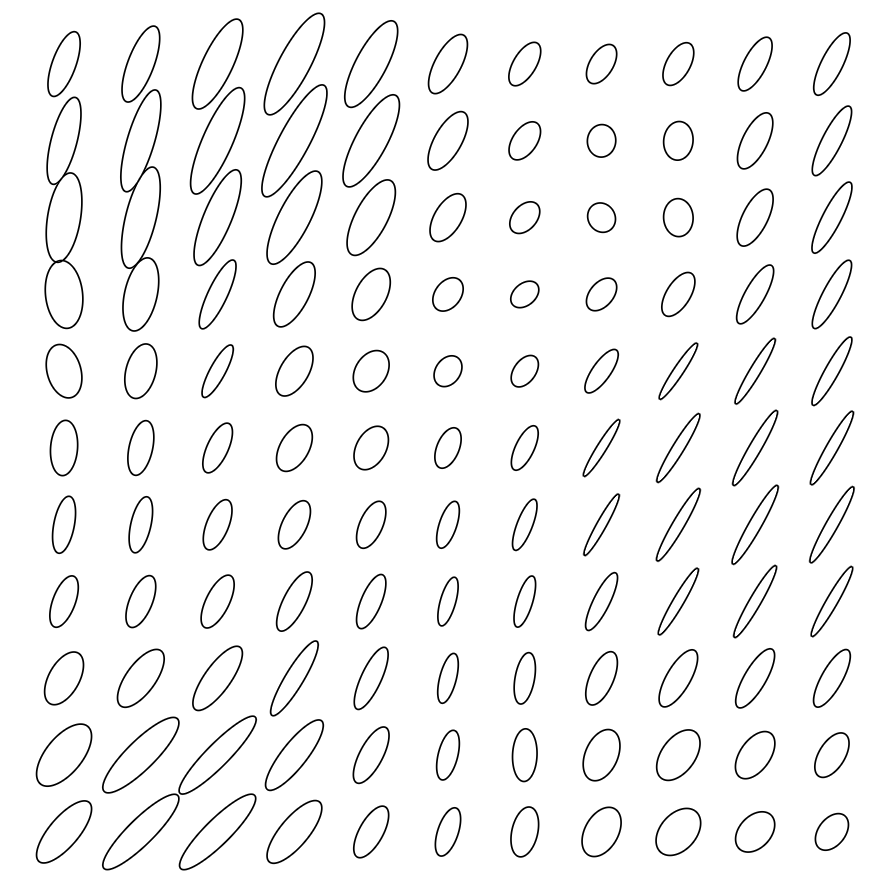
A WebGL 1 fragment shader for this pattern:

```glsl
precision highp float;
// An 11 by 11 lattice of thin outlined ellipses on white paper.
// Each ellipse shows a smooth tensor field (half width, half height, slant)
// built from soft bumps, so neighbours swell, narrow and lean together.

uniform vec2 u_resolution;

const float GRID_COUNT = 11.0;
const float PITCH = 0.0857;            // spacing of centres, in canvas widths
const float EXTENT_UNIT = 0.0013021;   // canvas widths per unit of half extent
const float LINE_WIDTH = 0.0019;
const float MIN_EXTENT = 6.0;
const float MAX_SLANT = 0.95;
const vec3 BASE_SHAPE = vec3(13.0, 20.0, 0.6);
const vec3 PAPER = vec3(1.0);
const vec3 INK = vec3(0.0);

// Soft influence of one bump, with its own horizontal and vertical reach.
float bump(vec2 cell, vec2 centre, vec2 reach) {
  vec2 d = (cell - centre) / reach;
  return exp(-dot(d, d));
}

// Half width, half height and slant (correlation of x and y) at a cell.
vec3 shapeField(vec2 c) {
  vec3 s = BASE_SHAPE;
  // Upper left: tall, leaning swell beside an upright patch
  s += bump(c, vec2(3.1, 9.2), vec2(1.7, 2.0)) * vec3(15.0, 27.0, 0.25);
  s += bump(c, vec2(0.6, 8.4), vec2(1.5, 1.6)) * vec3(1.0, 22.0, 0.1);
  s += bump(c, vec2(0.0, 6.4), vec2(1.1, 1.6)) * vec3(3.0, 0.0, -0.9);
  s += bump(c, vec2(2.0, 6.2), vec2(0.9, 1.2)) * vec3(-1.0, 0.0, 0.3);
  // Left and middle: narrow edge, round heart
  s += bump(c, vec2(0.4, 4.3), vec2(1.4, 1.3)) * vec3(-4.0, 5.0, -0.1);
  s += bump(c, vec2(3.6, 5.4), vec2(1.3, 1.3)) * vec3(3.5, 0.0, -0.2);
  s += bump(c, vec2(5.4, 6.4), vec2(1.7, 1.5)) * vec3(-1.0, -8.0, -0.35);
  // Upper right: small and round, then taller at the border
  s += bump(c, vec2(7.0, 8.3), vec2(2.0, 2.0)) * vec3(0.0, -7.0, 0.0);
  s += bump(c, vec2(7.5, 8.4), vec2(1.1, 1.1)) * vec3(-1.5, 0.0, -0.95);
  s += bump(c, vec2(10.0, 8.4), vec2(1.4, 2.4)) * vec3(4.0, 11.0, 0.25);
  // Right: long slivers
  s += bump(c, vec2(9.3, 4.0), vec2(2.4, 2.2)) * vec3(6.0, 13.0, 0.5);
  s += bump(c, vec2(7.6, 5.0), vec2(1.6, 1.7)) * vec3(2.0, 2.0, 0.35);
  // Lower middle and lower right: narrow uprights, then plump ovals
  s += bump(c, vec2(5.5, 2.4), vec2(1.5, 3.4)) * vec3(-5.5, 0.0, 0.0);
  s += bump(c, vec2(6.0, 1.0), vec2(0.9, 1.2)) * vec3(0.0, 2.0, -0.5);
  s += bump(c, vec2(7.8, 0.3), vec2(1.6, 1.5)) * vec3(6.5, 1.0, -0.2);
  s += bump(c, vec2(9.8, 0.0), vec2(1.5, 1.4)) * vec3(0.0, -5.0, -0.2);
  // Lower left: wide diagonal swell
  s += bump(c, vec2(1.5, 0.5), vec2(1.8, 1.4)) * vec3(24.0, 15.0, 0.35);
  s += bump(c, vec2(3.2, 2.1), vec2(1.1, 1.1)) * vec3(4.0, 10.0, 0.25);
  s += bump(c, vec2(0.0, 1.5), vec2(0.8, 0.9)) * vec3(0.0, 0.0, -0.2);
  return vec3(max(s.xy, MIN_EXTENT) * EXTENT_UNIT,
              clamp(s.z, -MAX_SLANT, MAX_SLANT));
}

// Approximate signed distance to a slanted ellipse, from its quadratic form.
float ellipseDistance(vec2 p, vec3 shape) {
  vec2 q = p / shape.xy;
  vec2 gradient = (q - shape.z * q.yx) / (shape.xy * (1.0 - shape.z * shape.z));
  float radius = sqrt(max(dot(p, gradient), 0.0));
  return radius * (radius - 1.0) / max(length(gradient), 0.0001);
}

void main() {
  float side = min(u_resolution.x, u_resolution.y);
  vec2 p = (gl_FragCoord.xy - 0.5 * u_resolution) / side;
  float pixel = 1.0 / side;
  vec2 lattice = p / PITCH + 0.5 * (GRID_COUNT - 1.0);
  vec2 nearest = floor(lattice + 0.5);

  // Ellipses may spill over their cells, so the neighbours are drawn too.
  float ink = 0.0;
  for (int j = -1; j <= 1; j++) {
    for (int i = -1; i <= 1; i++) {
      vec2 cell = nearest + vec2(float(i), float(j));
      vec2 inside = step(vec2(-0.5), cell) * step(cell, vec2(GRID_COUNT - 0.5));
      float d = ellipseDistance((lattice - cell) * PITCH, shapeField(cell));
      float coverage = clamp(0.5 + (0.5 * LINE_WIDTH - abs(d)) / pixel, 0.0, 1.0);
      ink = max(ink, coverage * inside.x * inside.y);
    }
  }
  gl_FragColor = vec4(mix(PAPER, INK, ink), 1.0);
}
```
